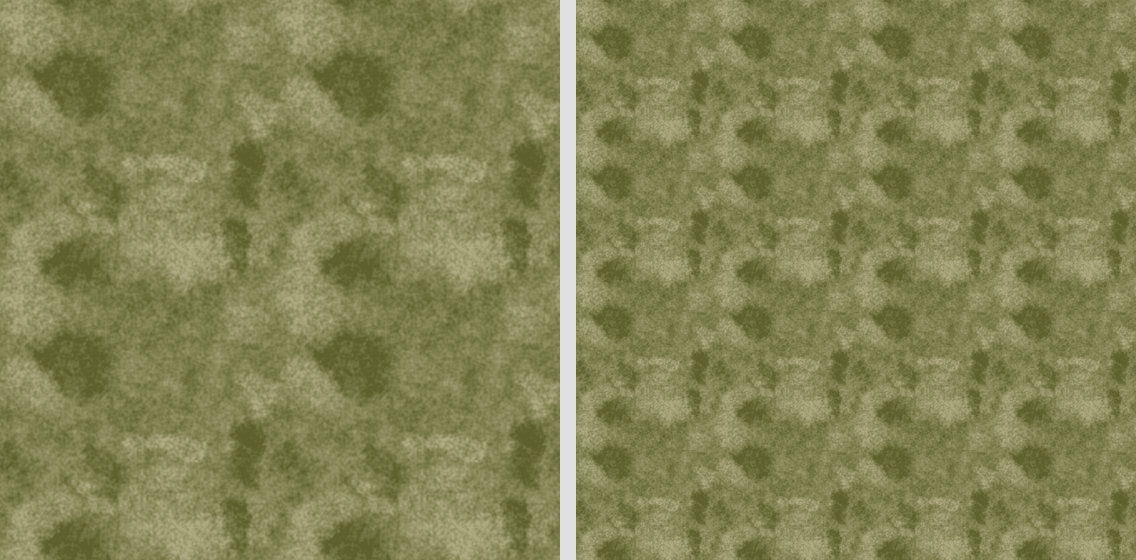
Left, the tile; right, the same tile 2 across and 2 down.
A WebGL 2 fragment shader for this texture:

```glsl
#version 300 es
precision highp float;

uniform vec2 u_resolution;
out vec4 fragColor;

// Unit gradient at a lattice corner
vec2 gradient(vec2 cell, float seed) {
  float h = fract(sin(dot(cell, vec2(127.1, 311.7)) + seed * 17.3) * 43758.5);
  return vec2(cos(6.2832 * h), sin(6.2832 * h));
}

// Gradient noise that wraps after "period" cells over the unit tile
float noise(vec2 uv, float period, float seed) {
  vec2 p = uv * period, i = floor(p), f = p - i;
  vec2 lo = mod(i, period), hi = mod(i + 1.0, period);
  vec2 w = f * f * f * (f * (f * 6.0 - 15.0) + 10.0);
  float a = dot(gradient(lo, seed), f);
  float b = dot(gradient(vec2(hi.x, lo.y), seed), f - vec2(1, 0));
  float c = dot(gradient(vec2(lo.x, hi.y), seed), f - vec2(0, 1));
  float d = dot(gradient(hi, seed), f - 1.0);
  return mix(mix(a, b, w.x), mix(c, d, w.x), w.y);
}

float fbm(vec2 uv, float period, float seed) {
  float sum = 0.0, amplitude = 1.0;
  for (int octave = 0; octave < 4; octave++) {
    sum += amplitude * noise(uv, period, seed + float(octave));
    period *= 2.0;
    amplitude *= 0.6;
  }
  return sum;
}

// Soft stroke from a to b, wrapped around the tile
float smudge(vec2 uv, vec2 a, vec2 b, float radius) {
  vec2 center = 0.5 * (a + b), axis = 0.5 * (b - a);
  vec2 p = uv - center;
  p -= round(p);
  float along = clamp(dot(p, axis) / dot(axis, axis), -1.0, 1.0);
  return 1.0 - smoothstep(0.4 * radius, 1.1 * radius, length(p - axis * along));
}

void main() {
  // Two identical tiles across and down
  vec2 uv = fract(2.0 * gl_FragCoord.xy / u_resolution);

  // Ragged outlines
  vec2 warped = uv + 0.035 * vec2(fbm(uv, 11.0, 3.0), fbm(uv, 11.0, 11.0));

  // Pale worn areas
  float pale = 0.44 * smudge(warped, vec2(0.59, 0.19), vec2(0.68, 0.12), 0.19);
  pale += 0.55 * smudge(warped, vec2(0.48, 0.42), vec2(0.70, 0.39), 0.045);
  pale += 0.42 * smudge(warped, vec2(0.28, 0.28), vec2(0.38, 0.17), 0.035);
  pale += 0.42 * smudge(warped, vec2(0.08, 0.97), vec2(0.13, 0.88), 0.13);
  pale += 0.40 * smudge(warped, vec2(0.09, 0.65), vec2(0.14, 0.59), 0.09);
  pale += 0.48 * smudge(warped, vec2(0.89, 0.62), vec2(0.93, 0.58), 0.07);
  pale += 0.34 * smudge(warped, vec2(0.09, 0.13), vec2(0.20, 0.17), 0.09);
  pale += 0.34 * smudge(warped, vec2(0.93, 0.18), vec2(0.93, 0.09), 0.06);
  pale += 0.34 * smudge(warped, vec2(0.86, 0.85), vec2(0.90, 0.84), 0.08);

  // Dark mossy areas
  float moss = 0.44 * smudge(warped, vec2(0.22, 0.73), vec2(0.32, 0.67), 0.13);
  moss += 0.50 * smudge(warped, vec2(0.88, 0.44), vec2(0.88, 0.31), 0.075);
  moss += 0.38 * smudge(warped, vec2(0.23, 0.06), vec2(0.31, 0.01), 0.12);
  moss += 0.48 * smudge(warped, vec2(0.84, 0.18), vec2(0.85, 0.09), 0.05);
  moss += 0.40 * smudge(warped, vec2(0.35, 0.37), vec2(0.41, 0.26), 0.06);
  moss += 0.26 * smudge(warped, vec2(0.46, 0.93), vec2(0.74, 0.92), 0.08);
  moss += 0.30 * smudge(warped, vec2(0.03, 0.37), vec2(0.06, 0.36), 0.08);

  // Cloudy mottling and fine felted grain
  float mottle = 0.38 * fbm(warped, 7.0, 23.0) + 0.34 * fbm(uv, 20.0, 31.0);
  float grain = noise(uv, 52.0, 41.0) + 1.2 * noise(uv, 84.0, 47.0);
  float tone = 0.46 + pale - moss + mottle + grain * (0.27 + 0.28 * pale);

  // Olive ramp with a few cream flecks
  vec3 color = mix(vec3(0.40, 0.41, 0.21), vec3(0.62, 0.61, 0.44), clamp(tone, -0.15, 1.25));
  float fleck = smoothstep(0.25, 0.55, noise(uv, 64.0, 59.0)) * smoothstep(0.75, 1.1, tone);
  color = mix(color, vec3(0.74, 0.71, 0.52), 0.5 * fleck);
  fragColor = vec4(color, 1.0);
}
```
